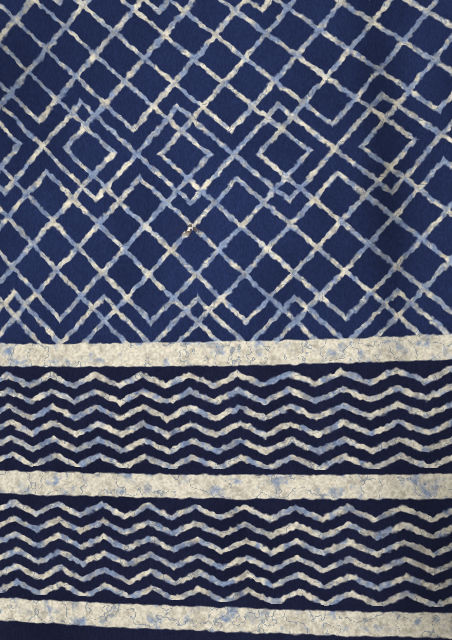
This texture is drawn by a Shadertoy shader. Its source:

```glsl
// Indigo resist-dyed cloth: a diagonal lattice with nested diamonds above,
// pale bars and stacked zigzags below. Folded coordinates give the line
// distances; gentle warps and value noise give the hand-printed look.

const float CLOTH_HEIGHT = 7.68;   // canvas height in cloth units

float hash(vec2 cell) {
    uvec2 q = uvec2(ivec2(cell) + 4096) * uvec2(1597u, 3571u);
    uint h = (q.x ^ (q.y << 7)) * 277803u;
    h = (h ^ (h >> 13)) * 668265u;
    return float((h ^ (h >> 15)) & 65535u) / 65535.0;
}

float noise(vec2 p) {
    vec2 i = floor(p), f = fract(p);
    f = f * f * (3.0 - 2.0 * f);
    return mix(mix(hash(i), hash(i + vec2(1, 0)), f.x),
               mix(hash(i + vec2(0, 1)), hash(i + vec2(1, 1)), f.x), f.y);
}

float fbm(vec2 p) {
    float sum = 0.0, gain = 0.53;
    for (int i = 0; i < 4; i++) {
        sum += gain * noise(p);
        p = mat2(1.6, 1.2, -1.2, 1.6) * p + 7.3;
        gain *= 0.5;
    }
    return sum;
}

float cover(float d, float halfWidth, float soft) {
    return 1.0 - smoothstep(halfWidth - soft, halfWidth + soft, d);
}

float blob(vec2 p, vec2 center, vec2 size) {
    vec2 q = (p - center) / size;
    return exp(-dot(q, q));
}

// Distance to the nearest odd integer
float oddLine(float v) { return abs(mod(v, 2.0) - 1.0); }

// Bends cloth space into half-cell units centred on a medallion
vec2 latticeSpace(vec2 p) {
    float t = p.y - 1.86, bow = p.x - 2.4;
    float shear = (0.13 * t - 0.025 * t * t) * (1.0 - 0.12 * (p.x - 2.22));
    float u = p.x - shear - 1.08;
    return vec2(3.59 * u - 0.068 * u * u,
                (t + 0.027 * (1.0 - 0.25 * t) * bow * bow) / 0.287);
}

// Lattice interrupted by nested diamonds, repeating every 4 by 8 half cells
float latticeDistance(vec2 g) {
    float a = abs(mod(g.x + 2.0, 4.0) - 2.0);
    float b = abs(mod(g.y + 4.0, 8.0) - 4.0);
    float falling = oddLine(a + b);
    float rising = oddLine(max(b - a, 0.0));
    float chevron = abs(a + b - 2.0);
    float d = min(min(falling, rising), chevron);
    float knot = length(vec2(falling, rising)) - 0.09;   // thicker crossings
    return 0.203 * min(d, knot);
}

// Levels the fanned, slightly bowed bars
float borderHeight(vec2 p) {
    float bow = (p.x - 2.7) / 2.7;
    return p.y - p.x * 0.0163 * (p.y - 5.28) - 0.03 * (1.0 - bow * bow);
}

// Six stacked zigzags, starting below a bar
float zigzagDistance(float x, float y) {
    float u = x - 0.37;
    float n = 1.922 * u - 0.05 * u * u;
    float wave = 0.13 * abs(fract(n + 0.5) * 2.0 - 1.0);
    wave = 0.13 - wave;
    wave = 0.065 - wave;
    float v = y - 0.3 + wave;
    float row = clamp(round(v / 0.19), 0.0, 5.0);
    return 0.91 * abs(v - 0.19 * row);
}

vec3 dyedCloth(vec2 p, float border) {
    vec3 c = mix(vec3(0.142, 0.18, 0.315), vec3(0.115, 0.128, 0.215), border);
    c *= 0.84 + 0.3 * fbm(p * vec2(1.8, 1.2));
    c *= 0.9 + 0.2 * noise(p * vec2(75.0, 38.0));
    return c;
}

vec3 waxedCloth(vec2 p, float warmth) {
    float mottled = fbm(p * 9.0 + 20.0);
    vec3 c = mix(vec3(0.52, 0.58, 0.69), vec3(0.87, 0.84, 0.76),
                 smoothstep(0.25, 0.62, mottled + warmth));
    c = mix(c, vec3(0.67, 0.64, 0.58), 0.5 * smoothstep(0.45, 0.75, fbm(p * 14.0)));
    float crack = abs(fbm(p * 4.5 + 3.0) - 0.5);
    c = mix(c, vec3(0.36, 0.43, 0.54), 0.5 * (1.0 - smoothstep(0.0, 0.022, crack)));
    return c * (0.9 + 0.18 * noise(p * 48.0));
}

void mainImage(out vec4 fragColor, in vec2 fragCoord) {
    float px = CLOTH_HEIGHT / iResolution.y;
    vec2 p = vec2(fragCoord.x, iResolution.y - fragCoord.y) * px;
    vec2 wobble = vec2(noise(p * 11.0), noise(p * 11.0 + 40.0)) - 0.5;
    vec2 q = p + 0.022 * wobble;
    float rough = 0.024 * (noise(p * 25.0) - 0.5);
    float soft = 0.8 * px + 0.003;

    // Printed shapes
    float level = borderHeight(q) - 4.26;
    float local = mod(level + 0.2, 1.525) - 0.2;
    float inBorder = step(-0.2, level);
    float bar = inBorder * cover(abs(local) + 0.5 * rough, 0.138, soft);
    float lattice = (1.0 - step(0.0, level))
                  * cover(latticeDistance(latticeSpace(q)) + rough, 0.028, soft);
    float zigzag = step(0.0, level) * (1.0 - step(3.0, level))
                 * cover(zigzagDistance(q.x - 0.05 * (level - 0.64), local) + rough, 0.032, soft);
    float lines = max(lattice, zigzag);

    // Dye, then resist; lines stay bluer than bars
    vec3 color = dyedCloth(p, smoothstep(-0.3, 0.2, level));
    float patchy = 0.78 + 0.22 * smoothstep(0.2, 0.6, fbm(p * 12.0 + 9.0));
    color = mix(color, waxedCloth(p, mix(-0.08, 0.0, zigzag)), lines * patchy);
    color = mix(color, waxedCloth(p, 0.16), bar);

    // Folds, corner shade and a small rust stain
    float fold = blob(p, vec2(4.5 + 0.06 * p.y, 2.2), vec2(0.24, 1.9));
    float corner = blob(p, vec2(5.6, 6.9), vec2(1.0, 1.6));
    color *= 1.0 - 0.24 * fold - 0.3 * corner - 0.18 * blob(p, vec2(0.0, 0.8), vec2(0.6, 0.7));
    color *= 1.0 + 0.1 * blob(p, vec2(2.4, 2.4), vec2(1.7, 2.2));
    float stain = blob(p, vec2(2.28, 2.75), vec2(0.12, 0.08)) * step(0.55, noise(p * 38.0));
    color = mix(color, vec3(0.23, 0.18, 0.17), 0.8 * stain);
    fragColor = vec4(clamp(color, 0.0, 1.0), 1.0);
}
```
